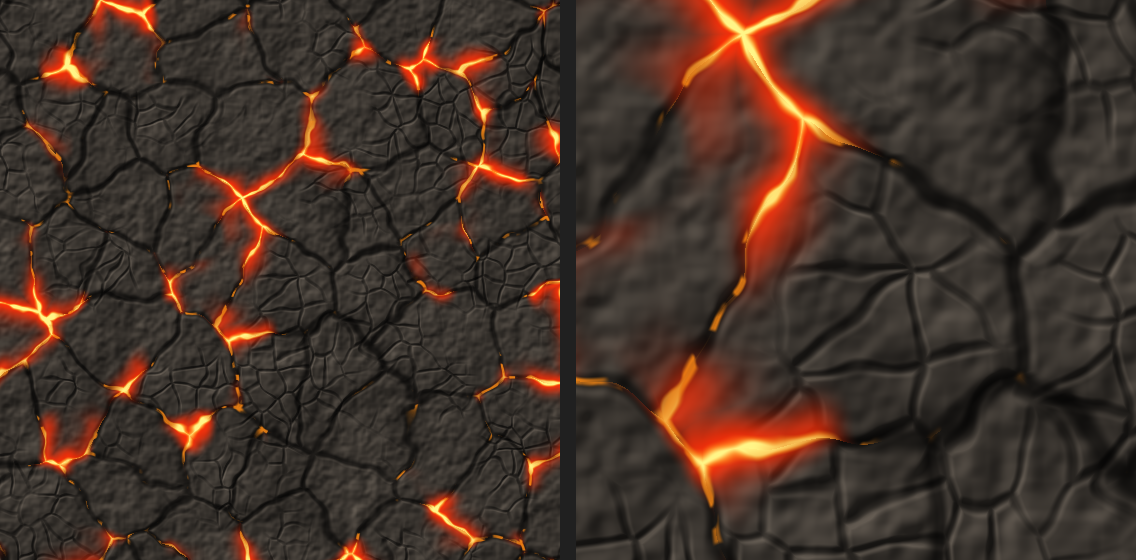
Left, the full canvas; right, a detail of the centre.
Give the GLSL for this texture, as a three.js fragment shader.

```glsl
// Cooling lava crust: dark rock plates split by black cracks, with molten glow.
// Warped cellular noise gives plates and hairlines; heat is a noise field that
// peaks at crack junctions and lights a red halo, a yellow core and fine sparks.

#define PLATES 7.0
#define CHIPS 25.0
#define GRAIN 58.0
#define HEAT_SCALE 9.0
#define HEAT_START 0.62
#define HEAT_FULL 0.85
#define HALO 0.022
#define CORE 0.0075
#define RELIEF 2.3
#define ROCK vec3(0.228, 0.209, 0.188)
#define GLOW vec3(1.0, 0.19, 0.035)
#define MOLTEN vec3(1.0, 0.71, 0.13)

varying vec2 vUv;

vec2 hash2(vec2 p) {
  vec3 q = fract(p.xyx * vec3(0.1031, 0.1030, 0.0973));
  q += dot(q, q.yzx + 33.33);
  return fract((q.xx + q.yz) * q.zy);
}

float noise(vec2 p) {
  vec2 i = floor(p), f = fract(p);
  f = f * f * (3.0 - 2.0 * f);
  float low = mix(hash2(i).x, hash2(i + vec2(1.0, 0.0)).x, f.x);
  float high = mix(hash2(i + vec2(0.0, 1.0)).x, hash2(i + 1.0).x, f.x);
  return mix(low, high, f.y);
}

float layered(vec2 p) {
  return (2.0 * noise(p) + noise(p * 2.03 + 17.0)) / 3.0;
}

// Distances to the nearest and second nearest cell border, in canvas units.
vec2 cellBorders(vec2 p, float scale) {
  vec2 base = floor(p * scale), f = fract(p * scale);
  vec2 nearCell = vec2(0.0), nearPoint = vec2(0.0);
  float best = 8.0;
  for (int y = -1; y <= 1; y++) {
    for (int x = -1; x <= 1; x++) {
      vec2 cell = vec2(float(x), float(y));
      vec2 toPoint = cell + hash2(base + cell + 50.0) - f;
      float d = dot(toPoint, toPoint);
      if (d < best) {
        best = d;
        nearCell = cell;
        nearPoint = toPoint;
      }
    }
  }
  vec2 borders = vec2(8.0);
  for (int y = -2; y <= 2; y++) {
    for (int x = -2; x <= 2; x++) {
      vec2 cell = nearCell + vec2(float(x), float(y));
      vec2 toPoint = cell + hash2(base + cell + 50.0) - f;
      vec2 across = toPoint - nearPoint;
      if (dot(across, across) > 0.0001) {
        float d = dot(0.5 * (nearPoint + toPoint), normalize(across));
        borders.y = min(borders.y, max(borders.x, d));
        borders.x = min(borders.x, d);
      }
    }
  }
  return borders / scale;
}

// Bends straight cell borders into ragged cracks.
vec2 warp(vec2 p) {
  vec2 broad = vec2(layered(p * 11.0), layered(p * 11.0 + 40.0)) - 0.5;
  vec2 fine = vec2(noise(p * 42.0 + 9.0), noise(p * 42.0 + 70.0)) - 0.5;
  return p + 0.05 * broad + 0.01 * fine;
}

// x: surface height, y: plate border distance, z: second border, w: hairline.
vec4 crust(vec2 p) {
  vec2 q = warp(p);
  vec2 plate = cellBorders(q, PLATES);
  float chip = cellBorders(q + 0.3, CHIPS).x;
  float hairline = 1.0 - smoothstep(0.0005, 0.0045, chip);
  hairline *= smoothstep(0.4, 0.7, layered(p * 10.0 + 90.0));
  float groove = 1.0 - smoothstep(0.001, 0.01, plate.x);
  float height = layered(p * GRAIN) - 0.22 * hairline - 0.3 * groove;
  return vec4(height, plate, hairline);
}

void main() {
  vec2 p = vUv;
  vec4 c = crust(p);
  float border = c.y;

  // Rock: broad tone, relief lit from the upper left, dark cracks.
  float slope = c.x - crust(p + vec2(-0.002, 0.0024)).x;
  float crack = 1.0 - smoothstep(0.0015, 0.008, border);
  crack *= mix(0.45, 1.0, noise(p * 6.0 + 30.0));
  vec3 color = ROCK * (0.82 + 0.36 * layered(p * 14.0 + 5.0));
  color *= clamp(1.0 + RELIEF * slope, 0.55, 1.6);
  color *= (1.0 - 0.65 * crack) * (1.0 - 0.35 * c.w);
  color *= 1.0 - 0.2 * exp(-border / 0.015);

  // Heat gathers in patches and where cracks meet.
  float warmth = layered(p * HEAT_SCALE + 13.0) + 0.22 * exp(-40.0 * c.z);
  float heat = smoothstep(HEAT_START, HEAT_FULL, warmth);
  float halo = heat * exp(-border * border / (HALO * HALO));
  color = mix(color, GLOW, halo);

  // Ragged core, brightest at its middle.
  float ragged = border + 0.007 * (noise(p * 75.0 + 3.0) - 0.4);
  float width = CORE * heat + 0.0005;
  float core = heat * (1.0 - smoothstep(0.2 * width, width, ragged));
  color = mix(color, MOLTEN, core);
  color += vec3(0.0, 0.25, 0.4) * core * core * core;

  // Sparks strung along cooler cracks.
  float spark = 1.0 - smoothstep(0.001, 0.004, border);
  spark *= smoothstep(0.52, 0.75, noise(p * 95.0 + 21.0));
  spark *= smoothstep(0.54, 0.66, warmth);
  color = mix(color, vec3(1.0, 0.55, 0.08), 0.85 * spark * (1.0 - core));

  gl_FragColor = vec4(clamp(color, 0.0, 1.0), 1.0);
}
```
